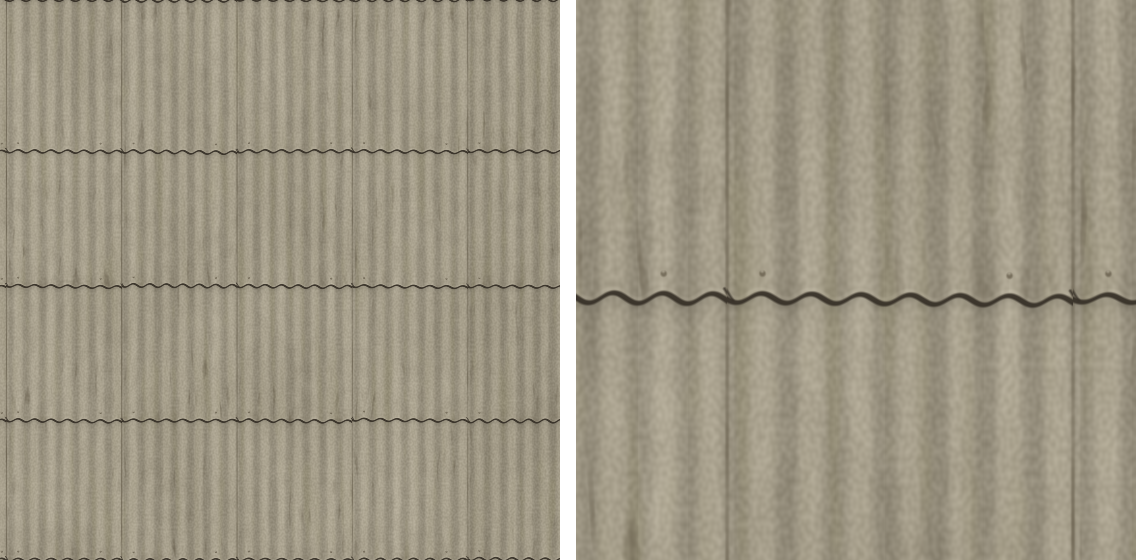
Left: the whole. Right: its middle third, enlarged.
This texture is drawn by a three.js fragment shader. Its source:

```glsl
// Weathered corrugated sheets: four lapped rows of five sheets, 34 waves across.
// A cosine profile shades the waves and bends each lap edge; stretched gradient
// noise adds streaks and grime, and distance functions draw joints and nails.
varying vec2 vUv;

const float TAU = 6.283185;
const float WAVES = 34.0;
const float SHEET_WAVES = 7.0;
const float FIRST_JOINT = 0.0115;
const float CREST_PHASE = 0.7;
const float SOFT = 0.0009;

const vec3 CREST = vec3(0.668, 0.638, 0.562);
const vec3 VALLEY = vec3(0.575, 0.547, 0.478);
const vec3 OLIVE = vec3(0.555, 0.530, 0.430);
const vec3 GRIME = vec3(0.400, 0.365, 0.295);
const vec3 GAP = vec3(0.215, 0.190, 0.155);

float hash(vec2 p) {
  vec3 q = fract(p.xyx * vec3(0.1031, 0.1030, 0.0973));
  q += dot(q, q.yzx + 33.33);
  return fract((q.x + q.y) * q.z);
}

// Dot product of a lattice gradient and an offset; the lattice wraps at "cells"
float corner(vec2 cell, vec2 offset, vec2 cells) {
  float angle = TAU * hash(mod(cell, cells) + cells * 0.37);
  return dot(vec2(cos(angle), sin(angle)), offset);
}

float gradientNoise(vec2 uv, vec2 cells) {
  vec2 p = uv * cells, i = floor(p), f = fract(p);
  vec2 u = f * f * f * (f * (f * 6.0 - 15.0) + 10.0);
  vec2 e = vec2(1.0, 0.0);
  float low = mix(corner(i, f, cells), corner(i + e, f - e, cells), u.x);
  float high = mix(corner(i + e.yx, f - e.yx, cells), corner(i + 1.0, f - 1.0, cells), u.x);
  return mix(low, high, u.y);
}

float segment(vec2 p, vec2 a, vec2 b) {
  vec2 ab = b - a;
  return length(p - a - ab * clamp(dot(p - a, ab) / dot(ab, ab), 0.0, 1.0));
}

float stroke(float dist, float halfWidth) {
  return 1.0 - smoothstep(halfWidth - SOFT, halfWidth + SOFT, abs(dist));
}

// Rows differ a little in height, the top one being tallest
float lapHeight(float row) {
  return 0.24 * row + 0.009 * step(0.5, row) + 0.031 * step(3.5, row);
}

vec3 sheetSurface(vec2 uv, float wave, float sheet, float crest) {
  float valley = 1.0 - crest;
  float broad = gradientNoise(uv, vec2(5.0, 6.0));
  float runs = gradientNoise(uv, vec2(75.0, 5.0));
  float mottle = gradientNoise(uv, vec2(60.0, 34.0));
  float grain = gradientNoise(uv, vec2(290.0, 230.0));
  float tone = hash(vec2(floor(wave - CREST_PHASE + 0.5), 4.0)) - 0.5;
  vec3 color = mix(VALLEY, CREST, smoothstep(-0.1, 0.95, crest + 0.45 * runs));
  color = mix(color, OLIVE, 0.6 * smoothstep(0.0, 0.5, runs + 0.4 * mottle) * (0.3 + 0.7 * valley));
  color += 0.022 * tone + 0.03 * broad + 0.035 * mottle + 0.06 * grain;
  color += 0.016 * (hash(vec2(sheet, 9.0)) - 0.5);

  // Short dark streaks gather in patches along the valleys
  vec2 bent = uv + vec2(0.004 * gradientNoise(uv, vec2(12.0, 18.0)), 0.0);
  float streak = smoothstep(0.2, 0.52, gradientNoise(bent, vec2(136.0, 19.0)));
  float patches = smoothstep(-0.2, 0.35, gradientNoise(uv + 0.31, vec2(7.0, 9.0)));
  float broken = 0.7 + 0.6 * gradientNoise(uv, vec2(220.0, 120.0));
  return mix(color, GRIME, 0.65 * streak * patches * broken * (0.2 + 0.8 * valley));
}

// Upright joint: a thin dark line with a pale lip on its right
vec3 addJoint(vec3 color, vec2 uv, float x, float sheet) {
  float wear = 0.42 + 0.5 * gradientNoise(uv, vec2(9.0, 24.0)) + 0.2 * step(sheet, 0.5);
  color = mix(color, GRIME, clamp(wear, 0.1, 0.8) * stroke(x, 0.0010));
  return color + 0.03 * stroke(x - 0.003, 0.0012);
}

// Lap edge with its shadow, splashed grime, corner notch and two nails
vec3 addLap(vec3 color, vec2 uv, float row, float wave, float sheet, float local, float x) {
  vec2 id = vec2(sheet, mod(row, 4.0));
  float phase = TAU * (wave - CREST_PHASE);
  float amp = mix(0.0022, 0.0032, hash(id + 3.0));
  float tilt = mix(-0.0005, 0.0030, hash(id + 11.0)) * (0.5 - local / SHEET_WAVES);
  float base = lapHeight(row) + tilt + 0.002 * (hash(id + 21.0) - 0.5);
  float slope = amp * TAU * WAVES * sin(phase);
  float h = (uv.y - base - amp * cos(phase)) / sqrt(1.0 + slope * slope);

  float splash = hash(vec2(floor(wave - CREST_PHASE), id.y + 40.0));
  float rise = exp(-max(h, 0.0) / 0.014) * step(0.0, h);
  float speckle = 0.6 + gradientNoise(uv, vec2(130.0, 90.0));
  color = mix(color, GRIME, 0.65 * rise * splash * splash * speckle * (0.6 - 0.4 * cos(phase)));
  color *= 1.0 - 0.16 * exp(min(h, 0.0) / 0.004) * step(h, 0.0);
  color += 0.03 * stroke(h - 0.0027, 0.0010);
  color = mix(color, GAP, 0.94 * stroke(h, 0.0014 + 0.0003 * sin(phase)));

  vec2 p = vec2(x, uv.y - base);
  float notch = segment(p, vec2(-0.0015, 0.006), vec2(0.0035, -0.0015));
  color = mix(color, GAP, 0.8 * stroke(notch, 0.0008));
  for (int n = 0; n < 2; n++) {
    vec2 nail = p - vec2((CREST_PHASE + 5.0 * float(n)) / WAVES, 0.0155);
    color = mix(color, GRIME, 0.75 * stroke(length(nail + vec2(-0.0005, 0.0008)), 0.0018));
    color = mix(color, CREST, 0.8 * stroke(length(nail - vec2(0.0003, 0.0006)), 0.0009));
  }
  return color;
}

void main() {
  float wave = mod((vUv.x - FIRST_JOINT) * WAVES, WAVES);
  float sheet = floor(wave / SHEET_WAVES);
  float local = wave - sheet * SHEET_WAVES;
  float span = min(SHEET_WAVES, WAVES - sheet * SHEET_WAVES);
  float x = (local > span - 0.2 ? local - span : local) / WAVES;
  float crest = 0.5 + 0.5 * cos(TAU * (wave - CREST_PHASE));
  vec3 color = sheetSurface(vUv, wave, sheet, crest);
  color = addJoint(color, vUv, x, sheet);
  for (int row = 0; row < 5; row++) {
    color = addLap(color, vUv, float(row), wave, sheet, local, x);
  }
  gl_FragColor = vec4(clamp(color, 0.0, 1.0), 1.0);
}
```
